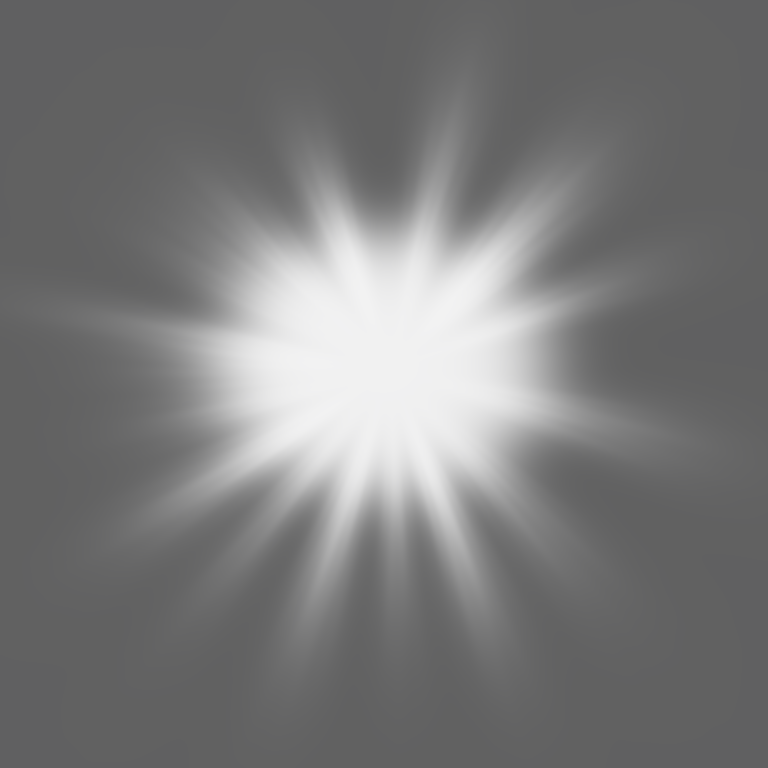
Reproduce this background procedurally as a WebGL 2 fragment shader.

```glsl
#version 300 es
precision highp float;
// Draws a soft white burst of uneven light rays on a flat grey ground.

uniform vec2 u_resolution;
out vec4 fragColor;

const vec3 GROUND = vec3(0.378, 0.378, 0.379);
const vec3 LIGHT = vec3(0.957, 0.957, 0.958);

// Positions and sizes are in canvas units, measured from its middle
const vec2 RAY_ORIGIN = vec2(0.008, 0.018);
const vec2 CORE_CENTER = vec2(0.0, 0.026);
const vec2 CORE_RADII = vec2(0.172, 0.142);
const float CORE_DENSITY = 3.8;
const float RAMP_START = 0.03;
const float RAMP_END = 0.16;
const float STREAK_AMOUNT = 0.05;

const int RAY_COUNT = 16;
// Direction and angular half width of each ray, in degrees
const vec2 RAY_AIM[RAY_COUNT] = vec2[](
    vec2(76.0, 7.0), vec2(47.0, 9.0), vec2(21.0, 6.0), vec2(-14.5, 7.5),
    vec2(-47.0, 8.5), vec2(-69.0, 6.5), vec2(-88.0, 6.0), vec2(-108.0, 6.5),
    vec2(-129.0, 6.0), vec2(-148.0, 7.0), vec2(-167.0, 8.0), vec2(176.0, 8.5),
    vec2(169.5, 4.0), vec2(136.0, 10.0), vec2(110.0, 7.5), vec2(151.0, 8.0));
// Density and reach of each ray
const vec2 RAY_GLOW[RAY_COUNT] = vec2[](
    vec2(1.3, 0.245), vec2(3.0, 0.215), vec2(1.2, 0.225), vec2(0.95, 0.26),
    vec2(1.0, 0.235), vec2(2.3, 0.225), vec2(1.0, 0.22), vec2(2.0, 0.235),
    vec2(1.0, 0.24), vec2(2.5, 0.225), vec2(1.4, 0.2), vec2(1.9, 0.2),
    vec2(0.6, 0.3), vec2(1.8, 0.2), vec2(3.2, 0.18), vec2(1.0, 0.21));

float gaussian(float x) {
    return exp(-x * x);
}

// Shortest signed turn between two angles
float angleBetween(float a, float b) {
    float turn = a - b;
    return atan(sin(turn), cos(turn));
}

// Flat-topped oval glow
float coreDensity(vec2 p) {
    float d = length((p - CORE_CENTER) / CORE_RADII);
    return CORE_DENSITY * exp(-d * d * d);
}

// Fine radial fibres; whole frequencies close the circle without a seam
float streaks(float angle, float radius) {
    float wave = sin(angle * 37.0 + 9.0 * radius)
               + 0.7 * sin(angle * 61.0 - 14.0 * radius + 1.7)
               + 0.5 * sin(angle * 97.0 + 20.0 * radius + 4.1);
    return 1.0 + STREAK_AMOUNT * wave;
}

float rayDensity(vec2 p) {
    vec2 offset = p - RAY_ORIGIN;
    float radius = length(offset);
    float angle = atan(offset.y, offset.x + 1e-6);
    float density = 0.0;
    for (int i = 0; i < RAY_COUNT; i++) {
        vec2 aim = radians(RAY_AIM[i]);
        vec2 glow = RAY_GLOW[i];
        float across = gaussian(angleBetween(angle, aim.x) / aim.y);
        density += glow.x * across * gaussian(radius / glow.y);
    }
    // Fade the rays in so they do not pinch at their origin
    float ramp = smoothstep(RAMP_START, RAMP_END, radius);
    return density * ramp * streaks(angle, radius);
}

void main() {
    vec2 p = (gl_FragCoord.xy - 0.5 * u_resolution)
           / min(u_resolution.x, u_resolution.y);
    // Saturate the summed glow like an exposure curve
    float light = 1.0 - exp(-coreDensity(p) - rayDensity(p));
    fragColor = vec4(mix(GROUND, LIGHT, light), 1.0);
}
```
